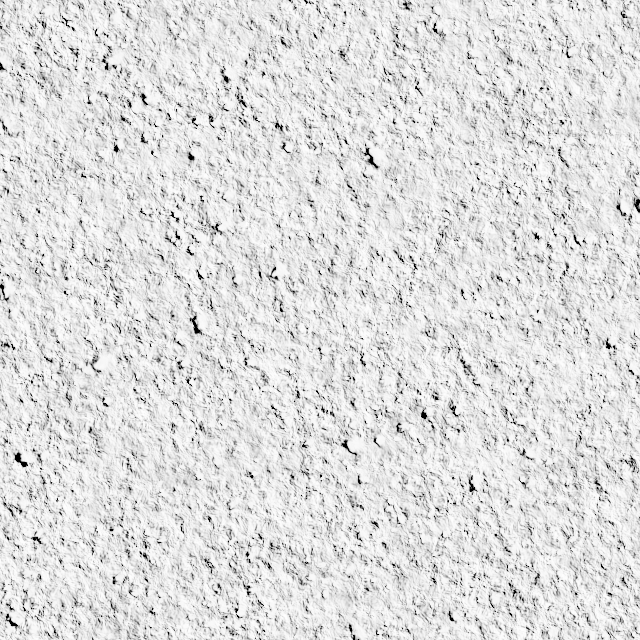
Reproduce this texture map procedurally as a three.js fragment shader.

```glsl
// Pale gritty plaster: a fine rough surface with scattered pebbles, lit from the upper right.
// Directional slopes of gradient noise give the grain, scattered domes add bright caps
// with dark lower-left rims, and an exponential curve turns slope into shade.
varying vec2 vUv;

const vec2 LIGHT = vec2(0.88, 0.475);

vec2 hash2(vec2 p) {
  vec3 q = fract(vec3(p.xyx) * vec3(0.1031, 0.1030, 0.0973));
  q += dot(q, q.yzx + 33.33);
  return fract((q.xx + q.yz) * q.zy);
}

float cornerSlope(vec2 cell, vec2 offset) {
  float angle = 6.2832 * hash2(cell + 311.0).x;
  return dot(vec2(cos(angle), sin(angle)), offset);
}

float gradientNoise(vec2 p) {
  vec2 i = floor(p), f = p - i;
  vec2 u = f * f * f * (f * (f * 6.0 - 15.0) + 10.0);
  float low = mix(cornerSlope(i, f), cornerSlope(i + vec2(1, 0), f - vec2(1, 0)), u.x);
  float high = mix(cornerSlope(i + vec2(0, 1), f - vec2(0, 1)),
                   cornerSlope(i + vec2(1, 1), f - vec2(1, 1)), u.x);
  return mix(low, high, u.y);
}

// Height change along the light, in coordinates turned to face it
float grainSlope(vec2 p, float scale) {
  vec2 side = vec2(-LIGHT.y, LIGHT.x);
  vec2 q = vec2(dot(p, LIGHT), dot(p, side) * 0.95) * scale + scale * 1.37;
  return gradientNoise(q + vec2(0.28, 0.0)) - gradientNoise(q - vec2(0.28, 0.0));
}

// Lays one size of pebbles over the slope; radius is a share of a cell
float addPebbles(float slope, vec2 p, float scale, float radius, float density, float depth) {
  vec2 q = p * scale;
  vec2 cell = floor(q);
  for (int y = -1; y <= 1; y++) {
    for (int x = -1; x <= 1; x++) {
      vec2 id = cell + vec2(x, y);
      vec2 pick = hash2(id + scale * 7.0);
      vec2 center = id + 0.15 + 0.7 * hash2(id + scale * 3.0 + 57.0);
      // Low frequency noise gathers the pebbles into loose clusters
      float cluster = 1.0 + 3.0 * gradientNoise(center / scale * 8.0 + 20.0);
      if (pick.x > density * cluster) continue;

      vec2 d = (q - center) / (radius * mix(0.55, 1.2, pick.y));
      float turn = 6.2832 * fract(pick.y * 17.0);
      vec2 axis = vec2(cos(turn), sin(turn));
      d += axis * dot(d, axis) * 0.4;
      float dist = length(d) + 0.6 * gradientNoise(d * 1.4 + id * 5.0);
      float facing = -dot(d, LIGHT) / max(length(d), 0.001);
      float cap = smoothstep(1.15, 0.4, dist);
      float rimOffset = (dist - 1.02) / 0.3;
      float rim = exp(-rimOffset * rimOffset) * smoothstep(0.0, 0.85, facing);
      slope = mix(slope, -1.7, cap * 0.75);
      slope += rim * depth * mix(0.5, 1.2, fract(pick.y * 43.0));
    }
  }
  return slope;
}

void main() {
  // A slight warp breaks up the even spacing of the grain
  vec2 p = vUv;
  vec2 warped = p + 0.006 * vec2(gradientNoise(p * 45.0), gradientNoise(p * 45.0 + 70.0));

  // Grain over four sizes, rougher in some patches than others
  float roughness = 1.0 + 0.5 * gradientNoise(p * 9.0 + 4.0)
                  + 0.8 * gradientNoise(p * 38.0 + 9.0);
  float slope = 1.3 * grainSlope(warped, 52.0)
              + 1.7 * grainSlope(warped, 98.0)
              + 1.7 * grainSlope(warped, 185.0)
              + 1.7 * grainSlope(warped, 330.0);
  slope *= roughness;

  // Broad unevenness in tone
  slope += 0.7 * gradientNoise(p * 13.0 + 31.0) + 0.9 * gradientNoise(p * 36.0 + 51.0);

  // Pebbles from small to large
  slope = addPebbles(slope, p, 62.0, 0.36, 0.24, 1.5);
  slope = addPebbles(slope, p, 34.0, 0.32, 0.15, 2.6);
  slope = addPebbles(slope, p, 15.0, 0.23, 0.12, 3.6);

  float shade = 0.094 * exp(0.85 * slope);
  gl_FragColor = vec4(vec3(clamp(1.0 - shade, 0.0, 1.0)), 1.0);
}
```
